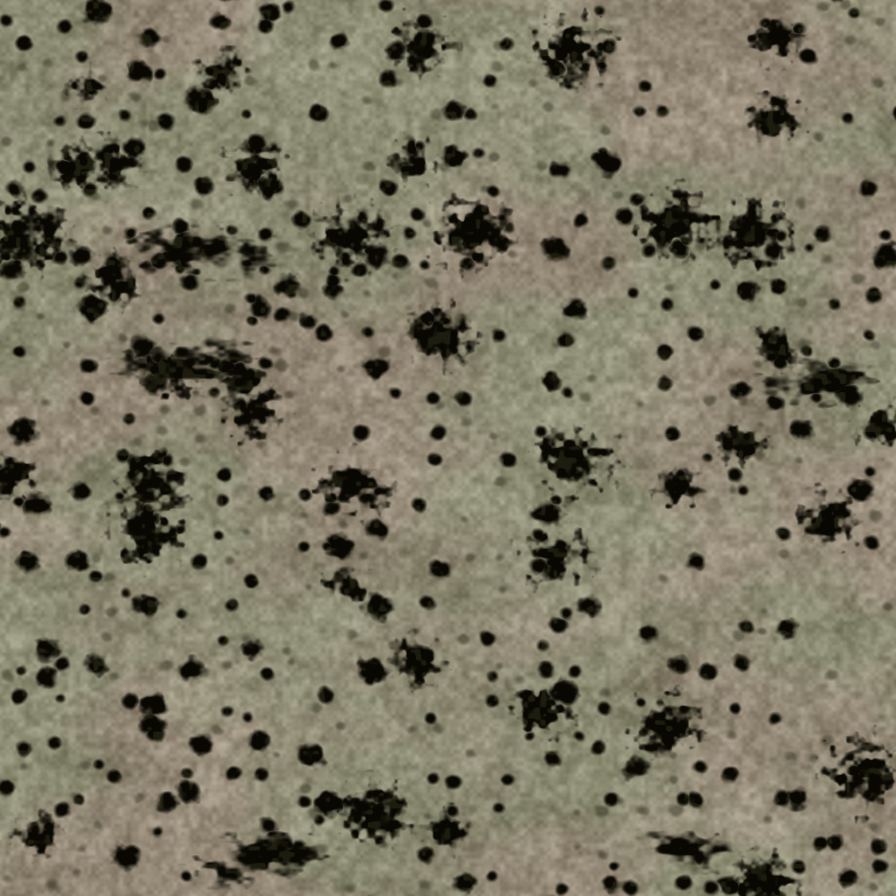
Give the GLSL for this texture, as a Shadertoy shader.

```glsl
// Dry, mottled ground seen from high above, dotted with dark shrubs.
// Soil is layered value noise; shrubs are jittered grid cells at several
// sizes whose round outlines are broken up by a finer noise.

#define BLUR 0.0024          // edge softness in canvas units
#define LEAF_SCALE 115.0     // frequency of the ragged foliage
#define GRAIN 0.27           // contrast of the fine soil grain
#define PATCHES 0.12         // contrast of the broad soil patches
#define SOIL_PINK vec3(0.580, 0.532, 0.463)
#define SOIL_GREEN vec3(0.548, 0.548, 0.452)
#define SHRUB_DARK vec3(0.030, 0.026, 0.002)
#define SHRUB_OLIVE vec3(0.150, 0.150, 0.085)

vec2 hash2(vec2 p) {
    vec3 q = fract(vec3(p.xyx) * vec3(0.1031, 0.1030, 0.0973));
    q += dot(q, q.yzx + 33.33);
    return fract((q.xx + q.yz) * q.zy);
}

float noise(vec2 p) {
    vec2 i = floor(p), f = fract(p);
    f = f * f * (3.0 - 2.0 * f);
    float low = mix(hash2(i).x, hash2(i + vec2(1, 0)).x, f.x);
    float high = mix(hash2(i + vec2(0, 1)).x, hash2(i + vec2(1, 1)).x, f.x);
    return mix(low, high, f.y);
}

float fbm(vec2 p) {
    float sum = 0.0, weight = 0.5;
    for (int i = 0; i < 4; i++) {
        sum += weight * noise(p);
        p = mat2(1.6, 1.2, -1.2, 1.6) * p + 7.3;
        weight *= 0.5;
    }
    return sum / 0.9375;
}

// Coverage of one scattered layer; radius holds the smallest and largest size.
float shrubs(vec2 uv, float cells, float share, vec2 radius,
             float ragged, float stretch, float seed) {
    vec2 leafUv = uv * LEAF_SCALE * vec2(inversesqrt(stretch), 1.0) + seed;
    float leaf = 0.75 * noise(leafUv) + 0.25 * noise(leafUv * 2.1);
    vec2 home = floor(uv * cells);
    float cover = 0.0;
    for (int y = -1; y <= 1; y++)
    for (int x = -1; x <= 1; x++) {
        vec2 id = home + vec2(x, y);
        vec2 place = hash2(id + seed);
        vec2 kind = hash2(id + seed + 57.0);
        vec2 center = (id + 0.12 + 0.76 * place) / cells;
        float crowding = 0.35 + 1.3 * noise(center * 6.0 + 3.0);
        if (kind.x > share * crowding) continue;

        float r = mix(radius.x, radius.y, kind.y);
        float angle = (place.x - 0.7) * 0.5;
        float c = cos(angle), s = sin(angle);
        vec2 offset = mat2(c, -s, s, c) * (uv - center);
        offset.x /= stretch;
        float field = length(offset) / r - 1.0 + ragged * (leaf - 0.45);
        float width = BLUR * (1.0 / r + 0.6 * LEAF_SCALE * ragged);
        cover = max(cover, 1.0 - smoothstep(-width, width, field));
    }
    return cover;
}

vec3 soil(vec2 uv) {
    float tint = smoothstep(0.35, 0.65, fbm(uv * vec2(5.0, 7.0) + 11.0));
    vec3 color = mix(SOIL_PINK, SOIL_GREEN, tint);
    float grain = 0.25 * noise(uv * 60.0) + 0.45 * noise(uv * 125.0 + 5.0)
                + 0.30 * noise(uv * 230.0 + 9.0);
    float broad = fbm(uv * vec2(8.0, 13.0) + 31.0);
    color += GRAIN * (grain - 0.5) + PATCHES * (broad - 0.5);
    return color;
}

void mainImage(out vec4 fragColor, in vec2 fragCoord) {
    vec2 uv = fragCoord / iResolution.y;
    vec3 color = soil(uv);

    // Faint dry tufts
    float tufts = shrubs(uv, 30.0, 0.25, vec2(0.003, 0.006), 0.8, 1.2, 401.0);
    color = mix(color, SHRUB_OLIVE, 0.45 * tufts);

    // Large ragged shrubs, rounder bushes, small dots and a few long thickets
    float large = shrubs(uv, 9.0, 0.55, vec2(0.014, 0.031), 1.9, 1.12, 101.0);
    float medium = shrubs(uv, 15.0, 0.42, vec2(0.008, 0.014), 0.8, 1.15, 211.0);
    float small = shrubs(uv, 26.0, 0.40, vec2(0.0045, 0.009), 0.5, 1.08, 307.0);
    float thicket = shrubs(uv, 3.0, 0.38, vec2(0.014, 0.022), 1.9, 2.8, 503.0);
    float cover = max(max(large, medium), max(small, thicket));

    // Sunlit olive leaves inside the dark foliage
    float sunlit = smoothstep(0.55, 0.85, noise(uv * 150.0 + 71.0));
    vec3 foliage = mix(SHRUB_DARK, SHRUB_OLIVE, 0.7 * sunlit);
    fragColor = vec4(mix(color, foliage, cover), 1.0);
}
```
